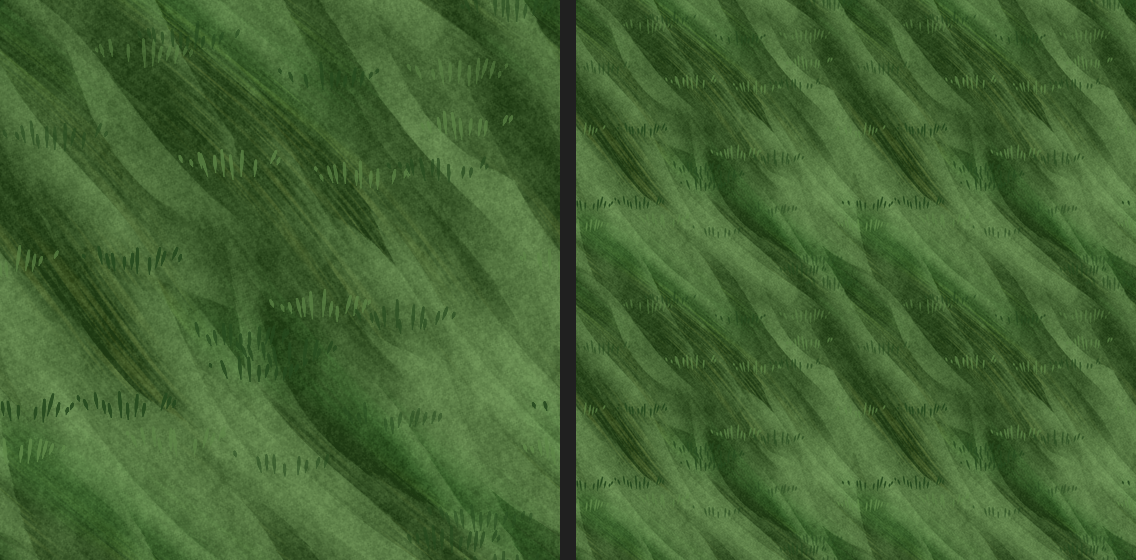
Left: one tile. Right: repeated 2 by 2.
Give the GLSL for this texture, as a three.js fragment shader.

```glsl
// Painted meadow: curved diagonal brush swooshes in mossy greens, with dry-brush
// streaks, fine paper grain and small fanned tufts of grass scattered on top.
// Everything wraps: noise lattices are periodic and offsets are taken on a torus.
varying vec2 vUv;

const float TAU = 6.2831853;

float hash(vec2 p) {
  return fract(sin(dot(p, vec2(127.1, 311.7))) * 43758.5453);
}

// Value noise over the unit square that wraps after n cells
float noise(vec2 p, vec2 n) {
  p *= n;
  vec2 i = floor(p), f = fract(p);
  f = f * f * (3.0 - 2.0 * f);
  vec2 a = mod(i, n), b = mod(i + 1.0, n);
  return mix(mix(hash(a), hash(vec2(b.x, a.y)), f.x),
             mix(hash(vec2(a.x, b.y)), hash(b), f.x), f.y);
}

// Shortest offset from c to p on the wrapping canvas
vec2 wrapOffset(vec2 p, vec2 c) {
  return fract(p - c + 0.5) - 0.5;
}

// Coverage of one long stroke: crisp on one side, fading out on the other
float swoosh(vec2 p, float id, float bristle) {
  vec2 d = wrapOffset(p, vec2(hash(vec2(id, 1.7)), hash(vec2(id, 5.3))));
  float angle = -0.87 + 0.34 * (hash(vec2(id, 9.1)) - 0.5);
  vec2 dir = vec2(cos(angle), sin(angle));
  float along = dot(d, dir);
  float across = dot(d, vec2(-dir.y, dir.x));
  across += 0.04 * sin(along * 7.0 + 2.0 * hash(vec2(id, 2.9)));
  float side = hash(vec2(id, 7.7)) < 0.7 ? 1.0 : -1.0;
  float s = side * across + 0.4 * along * along + 0.007 * (bristle - 0.5);
  float width = mix(0.05, 0.15, hash(vec2(id, 3.1)));
  float body = smoothstep(0.002, -0.002, s) * smoothstep(-width, -0.15 * width, s);
  return body * smoothstep(0.40, 0.2, abs(along));
}

// Slim blade from the origin along the given axis, narrowing at both ends
float blade(vec2 d, vec2 axis) {
  float h = clamp(dot(d, axis) / dot(axis, axis), 0.0, 1.0);
  float radius = 0.0036 * mix(0.35, 1.0, smoothstep(0.0, 0.6, h)) * (1.0 - 0.35 * h * h * h);
  return smoothstep(0.0008, -0.0008, length(d - axis * h) - radius);
}

// Fan of blades rooted on a shallow arc
float tuft(vec2 d, float id) {
  float cover = 0.0;
  for (int j = 0; j < 13; j++) {
    float k = (float(j) - 6.0) / 6.0;
    vec2 seed = vec2(id, float(j) + 20.0);
    float r1 = hash(seed), r2 = hash(seed + 31.0), r3 = hash(seed + 57.0);
    vec2 root = vec2(0.085 * k + 0.010 * (r1 - 0.5),
                     0.024 * k * k - 0.022 + 0.014 * (r2 - 0.5));
    float size = mix(0.05, 0.013, k * k) * mix(0.4, 1.0, r3);
    vec2 axis = size * vec2(0.4 * k + 0.25 * (r2 - 0.5), 1.0);
    cover = max(cover, blade(d - root, axis) * step(0.1, r1));
  }
  return cover;
}

void main() {
  vec2 p = vUv;

  // Sheared, gently waving coordinates: x across the strokes, y along them
  vec2 q = vec2(p.x + p.y + 0.045 * sin(TAU * p.y), p.y);
  vec2 qs = q + vec2(0.0, 0.1 * sin(TAU * 3.0 * q.x));
  float streak = 0.3 * noise(qs, vec2(60.0, 5.0))
               + 0.35 * noise(qs, vec2(130.0, 9.0))
               + 0.35 * noise(qs, vec2(250.0, 15.0));
  float patchy = smoothstep(0.25, 0.65, noise(qs, vec2(8.0, 5.0)));

  // Broad light and shade, then overlapping swooshes
  float tone = 0.56 + 0.6 * (noise(q, vec2(4.0, 3.0)) - 0.5)
             + 0.2 * (noise(p, vec2(7.0)) - 0.5);
  for (int i = 0; i < 40; i++) {
    float id = float(i);
    float r = hash(vec2(id, 13.3));
    float paint = mod(id, 2.0) < 0.5 ? mix(0.0, 0.3, r) : mix(0.72, 1.05, r);
    tone = mix(tone, paint, 0.64 * swoosh(p, id, streak));
  }
  tone = 0.57 + 1.22 * (tone - 0.54) + 0.4 * (noise(q + 0.21, vec2(3.0, 2.0)) - 0.5);

  // Broken bristle marks, strongest in the shade
  float shade = 1.0 - smoothstep(0.2, 0.8, tone);
  tone += (streak - 0.5) * mix(0.2, 0.85, shade) * mix(0.35, 1.0, patchy);

  // Mottled paper grain on a turned lattice, so that no weave shows
  vec2 g = vec2(p.x + 2.0 * p.y, 2.0 * p.x - p.y);
  tone += 0.14 * (noise(g, vec2(12.0)) - 0.5) + 0.14 * (noise(g, vec2(34.0)) - 0.5);
  tone += 0.17 * (noise(g, vec2(80.0)) - 0.5) + 0.27 * (noise(g, vec2(165.0)) - 0.5);

  // Moss ramp with faint olive streaks and patches of fresher green
  vec3 color = mix(vec3(0.15, 0.26, 0.10), vec3(0.41, 0.55, 0.32), clamp(tone, -0.12, 1.12));
  color += vec3(0.035, 0.015, -0.005) * shade * patchy * smoothstep(0.45, 0.7, streak);
  float fresh = smoothstep(0.5, 0.9, noise(q + 0.37, vec2(6.0, 4.0)) + 0.3 * (streak - 0.5));
  color = mix(color, color * vec3(0.78, 1.02, 0.82), fresh * mix(0.2, 0.6, shade));

  // Grass tufts on a jittered grid
  for (int i = 0; i < 25; i++) {
    float id = float(i);
    vec2 jitter = vec2(hash(vec2(id, 41.0)), hash(vec2(id, 43.0)));
    vec2 d = wrapOffset(p, (vec2(mod(id, 5.0), floor(id / 5.0)) + 1.3 * jitter) / 5.0);
    if (abs(d.x) < 0.12 && abs(d.y) < 0.08) {
      vec3 ink = hash(vec2(id, 47.0)) < 0.6 ? vec3(0.15, 0.29, 0.12) : vec3(0.37, 0.53, 0.28);
      float strength = mix(0.5, 0.95, hash(vec2(id, 53.0)));
      color = mix(color, ink, strength * tuft(d, id));
    }
  }

  gl_FragColor = vec4(color, 1.0);
}
```
